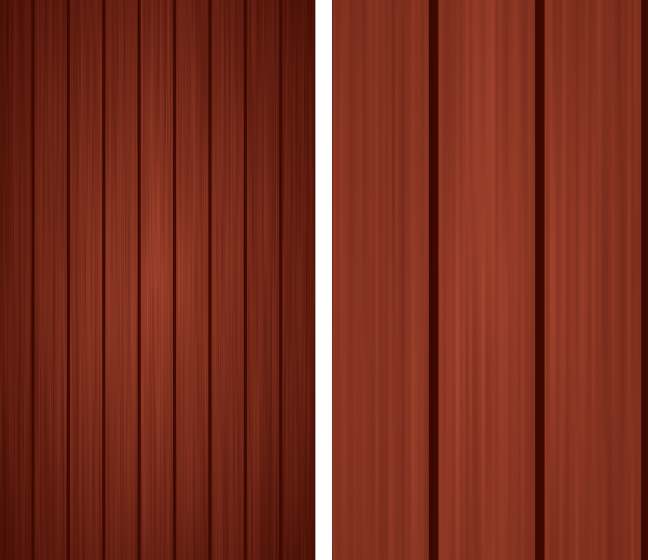
Left, the full canvas; right, a detail of the centre.
Reproduce this texture procedurally as a Shadertoy shader.

```glsl
// Nine upright reddish-brown planks parted by dark grooves.
// Stretched value noise draws the fine vertical grain, and an
// elliptical glow lights the centre and darkens the borders.

#define PLANK_PITCH 0.1120
#define FIRST_GROOVE 0.1046
#define GROOVE_HALF_WIDTH 0.0050
#define GROOVE_COLOR vec3(0.245, 0.035, 0.0)
#define LIT_COLOR vec3(0.580, 0.232, 0.155)
#define GLOW_PEAK 1.04
#define GLOW_FALLOFF 0.66
#define GRAIN_STRENGTH 0.62
#define PLANK_VARIATION 0.03
#define MARGIN_START 0.9977
#define MARGIN_COLOR vec3(0.93, 0.90, 0.89)

float hash(vec2 p) {
    vec3 q = fract(p.xyx * vec3(0.1031, 0.1030, 0.0973));
    q += dot(q, q.yzx + 33.33);
    return fract((q.x + q.y) * q.z);
}

float valueNoise(vec2 p) {
    vec2 cell = floor(p);
    vec2 f = fract(p);
    f = f * f * (3.0 - 2.0 * f);
    float low = mix(hash(cell), hash(cell + vec2(1, 0)), f.x);
    float high = mix(hash(cell + vec2(0, 1)), hash(cell + vec2(1, 1)), f.x);
    return mix(low, high, f.y);
}

// Sum of long streaks, from narrow bands to hair-thin fibres, around zero
float woodGrain(vec2 uv, float plank) {
    float sum = 0.0;
    float weight = 0.22;
    vec2 frequency = vec2(95.0, 2.5);
    for (int i = 0; i < 3; i++) {
        vec2 offset = vec2(plank * 17.3, plank * 5.7 + float(i) * 31.0);
        sum += weight * (valueNoise(uv * frequency + offset) - 0.5);
        frequency *= vec2(1.75, 1.5);
        weight *= 1.45;
    }
    return sum;
}

void mainImage(out vec4 fragColor, in vec2 fragCoord) {
    vec2 uv = fragCoord / iResolution.xy;
    float pixel = 1.0 / iResolution.x;

    // Plank index and signed distance to the nearest groove
    float across = (uv.x - FIRST_GROOVE) / PLANK_PITCH;
    float plank = floor(across) + 2.0;
    float side = (fract(across + 0.5) - 0.5) * PLANK_PITCH;
    float edge = abs(side) - GROOVE_HALF_WIDTH;

    // Central glow, plank tone and grain
    float radius = length((uv - 0.5) * vec2(2.0, 1.7));
    float light = GLOW_PEAK - GLOW_FALLOFF * radius;
    light += PLANK_VARIATION * (hash(vec2(plank, 4.0)) - 0.5);
    light += GRAIN_STRENGTH * woodGrain(uv, plank) * (0.65 + 0.35 * light);

    // Soft shade beside the groove, with a faint bevel on its right
    float nearGroove = exp(-max(edge, 0.0) / 0.003);
    light += nearGroove * (side > 0.0 ? 0.03 : -0.06);
    vec3 wood = mix(GROOVE_COLOR, LIT_COLOR, max(light, 0.10));

    // Groove, slightly deeper along its left wall
    float wall = smoothstep(-GROOVE_HALF_WIDTH, GROOVE_HALF_WIDTH, side);
    vec3 groove = GROOVE_COLOR * mix(0.92, 1.06, wall);
    float mask = smoothstep(-0.7 * pixel, 0.7 * pixel, edge);
    vec3 color = mix(groove, wood, mask);

    // Pale hairline margin along the right side
    float margin = clamp((uv.x - MARGIN_START) / pixel + 0.5, 0.0, 1.0);
    fragColor = vec4(mix(color, MARGIN_COLOR, margin), 1.0);
}
```
